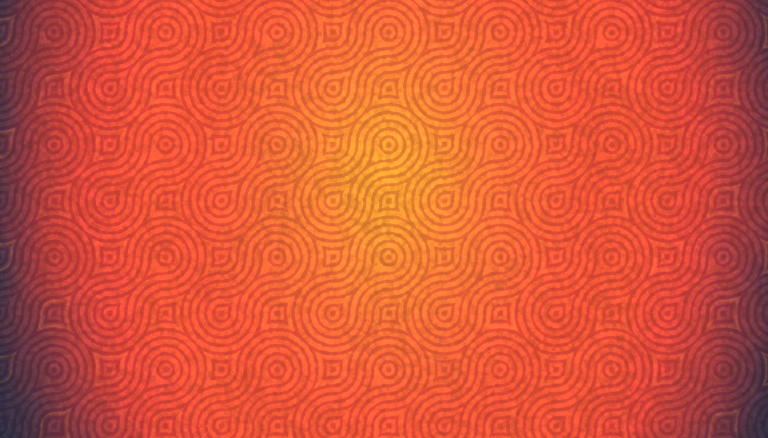
Write a WebGL 2 fragment shader that draws this pattern.

```glsl
#version 300 es
precision highp float;

uniform vec2 u_resolution;
out vec4 fragColor;

float hash(vec2 p) {
    p = fract(p * vec2(0.1031, 0.1137));
    p += dot(p, p.yx + 33.33);
    return fract((p.x + p.y) * p.x * 7.31);
}

float noise(vec2 p) {
    vec2 i = floor(p), f = fract(p);
    f = f * f * (3.0 - 2.0 * f);
    return mix(mix(hash(i), hash(i + vec2(1, 0)), f.x),
               mix(hash(i + vec2(0, 1)), hash(i + vec2(1, 1)), f.x), f.y);
}

float fbm(vec2 p) {
    float sum = 0.0, amplitude = 0.5;
    for (int i = 0; i < 4; i++) {
        sum += amplitude * noise(p);
        p = p * 2.03 + 17.0;
        amplitude *= 0.5;
    }
    return sum;
}

// Contour height: 0 at ring and drop centres, 1 at the small squares.
float swirlHeight(vec2 g) {
    vec2 cell = mod(g, 2.0);
    float drop = length(mod(g + 1.0, 2.0) - 1.0);
    float ring = length(cell - 1.0);
    if (max(cell.x, cell.y) > 1.0) return min(drop, ring);
    // One tile in four bends the bands around its square corners.
    float bend = 1.0 - min(length(cell - vec2(1, 0)), length(cell - vec2(0, 1)));
    // The ring end stays round, the drop end comes to a point.
    return cell.x + cell.y > 1.0 ? max(bend, min(ring, 0.23)) : bend;
}

// Warm glow fading to dusky sides.
vec3 glow(float r) {
    vec3 c = mix(vec3(1.0, 0.65, 0.20), vec3(1.0, 0.47, 0.22), smoothstep(0.0, 0.32, r));
    c = mix(c, vec3(0.97, 0.35, 0.22), smoothstep(0.22, 0.54, r));
    c = mix(c, vec3(0.89, 0.29, 0.23), smoothstep(0.60, 0.84, r));
    c = mix(c, vec3(0.61, 0.24, 0.25), smoothstep(0.78, 0.97, r));
    return mix(c, vec3(0.20, 0.20, 0.27), smoothstep(0.91, 1.12, r));
}

void main() {
    vec2 uv = gl_FragCoord.xy / u_resolution;
    vec2 paper = uv * vec2(1.0, 0.57);
    float blotch = fbm(paper * 14.0);
    float grain = fbm(paper * 190.0);

    // Background
    float radius = length((uv - vec2(0.507, 0.60)) * vec2(2.0, 0.87));
    vec3 color = glow(radius + 0.09 * (blotch - 0.47));

    // Banded swirls with soft, worn edges
    float height = swirlHeight(uv * vec2(13.775, 7.787) - vec2(5.973, 4.214));
    float pixel = 13.775 / u_resolution.x;
    float phase = abs(fract(height * 7.0 + 0.5) - 0.5);
    phase += 0.12 * (grain - 0.47);
    float band = 1.0 - smoothstep(0.21 - 6.0 * pixel, 0.21 + 6.0 * pixel, phase);
    float core = min(height, 1.0 - height);
    band = max(band, 1.0 - smoothstep(0.05 - pixel, 0.05 + pixel, core));
    float wear = 0.5 + 0.8 * grain + 0.25 * (blotch - 0.47);
    color *= mix(vec3(1.01), vec3(0.87, 0.76, 0.93), band * wear);

    // Fine gold outline
    float outline = 1.0 - smoothstep(0.006, 0.006 + 1.3 * pixel, abs(height - 0.775));
    color = mix(color, vec3(0.90, 0.50, 0.20), 0.18 * outline * wear);

    // Paper wear
    color *= 1.0 + 0.36 * (grain - 0.47) + 0.12 * (blotch - 0.47);
    fragColor = vec4(clamp(color, 0.0, 1.0), 1.0);
}
```
